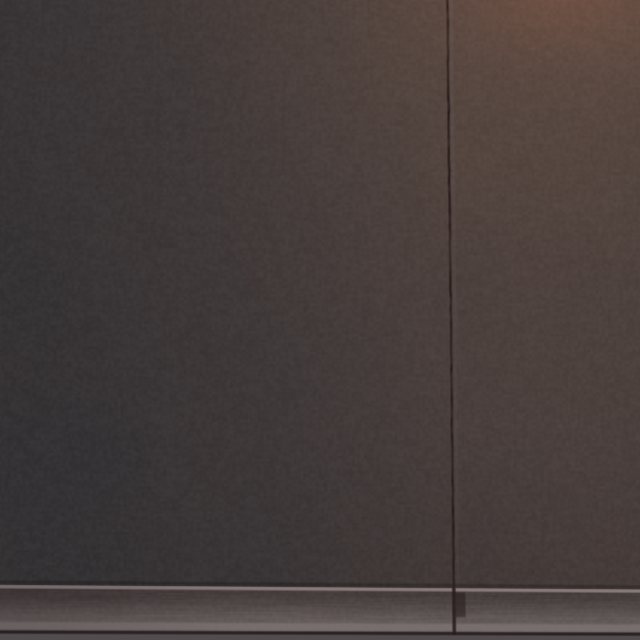
A Shadertoy shader for this texture:

```glsl
// A dim fabric wall panel with a warm glow at the upper right, a dark vertical
// seam and a grey moulded skirting rail along the bottom edge.
// Built from colour gradients, soft line masks and sine-free value noise.

const vec3 WALL_COOL   = vec3(0.203, 0.194, 0.204);
const vec3 WALL_WARM   = vec3(0.292, 0.250, 0.240);
const vec3 GLOW_WIDE   = vec3(0.075, 0.044, 0.018);
const vec3 GLOW_CORE   = vec3(0.085, 0.030, 0.012);
const vec3 SEAM_COLOR  = vec3(0.150, 0.110, 0.105);
const vec3 RAIL_SHADE  = vec3(0.275, 0.240, 0.240);
const vec3 RAIL_LIGHT  = vec3(0.390, 0.352, 0.352);
const vec3 RAIL_EDGE   = vec3(0.530, 0.470, 0.470);
const vec3 RAIL_LIP    = vec3(0.480, 0.440, 0.440);
const vec3 GAP_COLOR   = vec3(0.140, 0.115, 0.125);
const vec3 FLOOR_COLOR = vec3(0.320, 0.300, 0.310);

const vec2  GLOW_POS   = vec2(0.89, 1.07);
const float SEAM_TOP   = 0.699;   // seam x at the top
const float SEAM_FOOT  = 0.710;   // seam x at the bottom
const float SEAM_HALF  = 0.0018;
const float RAIL_TOP   = 0.0855;
const float RAIL_TILT  = 0.0075;  // drop of the rail top, left to right
const float GAP_TILT   = 0.003;   // drop of the floor gap, left to right
const float LIP_Y      = 0.0245;
const float GAP_Y      = 0.0125;
const float WEAVE_SIZE = 210.0;
const float WEAVE_GAIN = 0.022;
const float MOTTLE_GAIN = 0.014;

float hash(vec2 p) {
    vec3 q = fract(vec3(p.xyx) * 0.1031);
    q += dot(q, q.yzx + 33.33);
    return fract((q.x + q.y) * q.z);
}

float noise(vec2 p) {
    vec2 i = floor(p), f = fract(p);
    f = f * f * (3.0 - 2.0 * f);
    return mix(mix(hash(i), hash(i + vec2(1, 0)), f.x),
               mix(hash(i + vec2(0, 1)), hash(i + vec2(1, 1)), f.x), f.y);
}

float fbm(vec2 p) {
    float sum = 0.0, amp = 0.5;
    for (int i = 0; i < 4; i++) {
        sum += amp * noise(p);
        p = p * 2.03 + 17.1;
        amp *= 0.5;
    }
    return sum;
}

// Soft band: 1 within half-width w of zero, faded over s
float band(float d, float w, float s) {
    return 1.0 - smoothstep(max(w - s, 0.0), w + s, abs(d));
}

vec3 wall(vec2 p) {
    float warmth = smoothstep(-0.12, 0.92, p.x + 0.32 * (p.y - 0.45));
    vec3 col = mix(WALL_COOL, WALL_WARM, warmth);
    vec2 d = p - GLOW_POS;
    col += GLOW_WIDE * exp(-dot(d, d) / 0.16);
    col += GLOW_CORE * exp(-dot(d * vec2(0.8, 1.2), d * vec2(0.8, 1.2)) / 0.025);
    col *= 1.0 - 0.07 * smoothstep(0.35, 0.08, p.y) * p.x;

    // Broad mottling, warm against cool, then the fine weave
    float mottle = fbm(p * 7.0 + 3.0) - 0.47;
    col += MOTTLE_GAIN * mottle * vec3(1.4, 0.5, -0.2);
    float weave = noise(p * WEAVE_SIZE) + 0.5 * noise(p * WEAVE_SIZE * vec2(0.35, 1.2))
                + 0.5 * noise(p * WEAVE_SIZE * vec2(1.2, 0.4)) - 1.0;
    return col + WEAVE_GAIN * weave;
}

vec3 rail(vec2 p, float y, float aa) {
    float h = clamp((y - LIP_Y) / (RAIL_TOP - LIP_Y), 0.0, 1.0);
    float light = 0.88 + 0.13 * smoothstep(0.0, 0.45, p.x);
    vec3 col = mix(RAIL_LIGHT, RAIL_SHADE, smoothstep(0.05, 0.85, h));
    col += 0.025 * (noise(vec2(p.x * 22.0, y * 380.0)) - 0.5);
    col += 0.025 * (noise(p * WEAVE_SIZE) - 0.5);
    col = mix(col, RAIL_LIP, 0.85 * band(y - LIP_Y + 0.002, 0.006, 0.003));
    col = mix(col, RAIL_EDGE, band(y - RAIL_TOP + 0.002, 0.0028, 0.0012 + aa));
    return col * light;
}

void mainImage(out vec4 fragColor, in vec2 fragCoord) {
    vec2 p = fragCoord / iResolution.xy;
    float aa = 0.6 / min(iResolution.x, iResolution.y);
    float y = p.y + p.x * mix(GAP_TILT, RAIL_TILT, clamp(p.y / RAIL_TOP, 0.0, 1.0));

    // Wall with a thin shadow where it meets the rail
    vec3 col = wall(p);
    col *= 1.0 - 0.22 * band(y - RAIL_TOP - 0.005, 0.002, 0.003);

    // Seam, broken into uneven dashes on the wall
    float seam = p.x - mix(SEAM_FOOT, SEAM_TOP, p.y);
    float dash = 0.55 + 0.45 * noise(vec2(2.0, p.y * 85.0));
    float wobble = 0.0012 * (noise(vec2(7.0, p.y * 60.0)) - 0.5);
    col += 0.02 * band(seam - 0.006, 0.002, 0.003);
    col = mix(col, SEAM_COLOR, dash * band(seam + wobble, SEAM_HALF, 0.001 + aa));

    // Rail with its joint and the shaded notch beside it
    vec3 railCol = rail(p, y, aa);
    float notch = band(seam - 0.010, 0.008, 0.002) * band(y - 0.059, 0.020, 0.003);
    railCol = mix(railCol, SEAM_COLOR, 0.55 * notch);
    railCol = mix(railCol, SEAM_COLOR, 0.85 * band(seam, 0.0028, 0.001 + aa));
    col = mix(col, railCol, 1.0 - smoothstep(-aa, aa, y - RAIL_TOP - 0.001));

    // Floor strip and the dark gap above it
    col = mix(col, FLOOR_COLOR, 1.0 - smoothstep(-0.001, 0.001, y - GAP_Y + 0.002));
    col = mix(col, GAP_COLOR, 0.9 * band(y - GAP_Y, 0.0026, 0.001 + aa));

    fragColor = vec4(clamp(col, 0.0, 1.0), 1.0);
}
```
